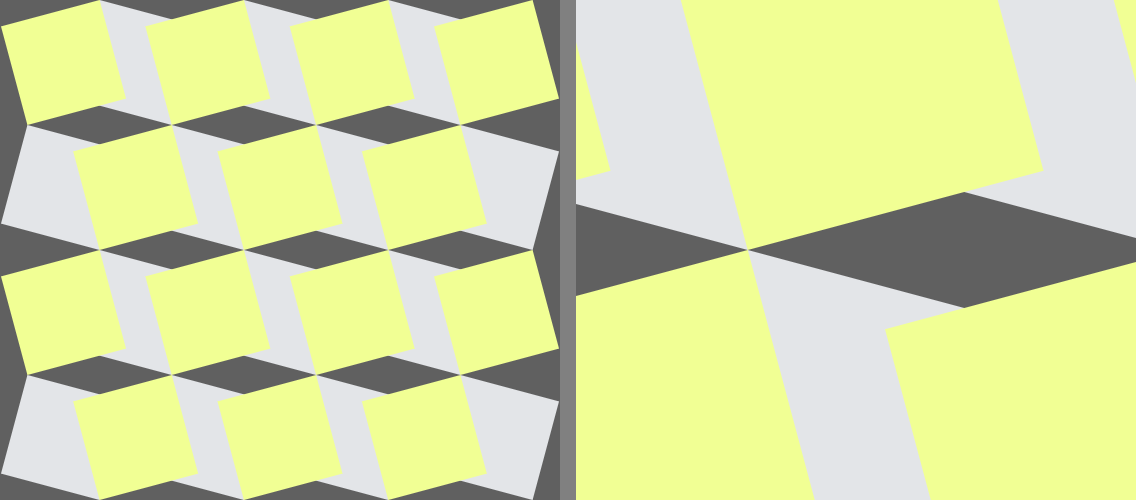
Left, the full canvas; right, a detail of the centre.
Reproduce this pattern procedurally as a Shadertoy shader.

```glsl
// Four rows of seven overlapping squares on dark grey. Squares alternate in a
// checkerboard: pale grey ones lean right, yellow ones lean left and lie on top.
// Each row is one unit high; a square's tilted bounding box exactly fills it.

// Signed distance to a square tilted by 15 degrees, with a unit bounding box.
float tiltedSquare(vec2 p) {
    float c = cos(radians(15.0)), s = sin(radians(15.0));
    vec2 q = abs(vec2(c * p.x + s * p.y, c * p.y - s * p.x));
    return max(q.x, q.y) - 0.5 / (c + s);
}

float coverage(float dist, float pixel) {
    return clamp(0.5 - dist / pixel, 0.0, 1.0);
}

void mainImage(out vec4 fragColor, in vec2 fragCoord) {
    float pixel = 4.0 / iResolution.y;
    vec2 p = fragCoord * pixel;
    p.x -= 0.5 * iResolution.x * pixel;   // centre the columns

    float row = floor(p.y);
    float greyDist = 1e3, yellowDist = 1e3;

    // Columns are 1/sqrt(3) apart, so neighbours overlap.
    for (int i = 0; i < 7; i++) {
        vec2 q = vec2(p.x - float(i - 3) * inversesqrt(3.0), p.y - row - 0.5);
        if (mod(float(i) + row, 2.0) > 0.5) {
            yellowDist = min(yellowDist, tiltedSquare(q));
        } else {
            q.x = -q.x;   // mirrored tilt
            greyDist = min(greyDist, tiltedSquare(q));
        }
    }

    // Paint back to front.
    vec3 color = vec3(0.378);
    color = mix(color, vec3(0.89, 0.898, 0.91), coverage(greyDist, pixel));
    color = mix(color, vec3(0.947, 1.0, 0.58), coverage(yellowDist, pixel));
    fragColor = vec4(color, 1.0);
}
```
